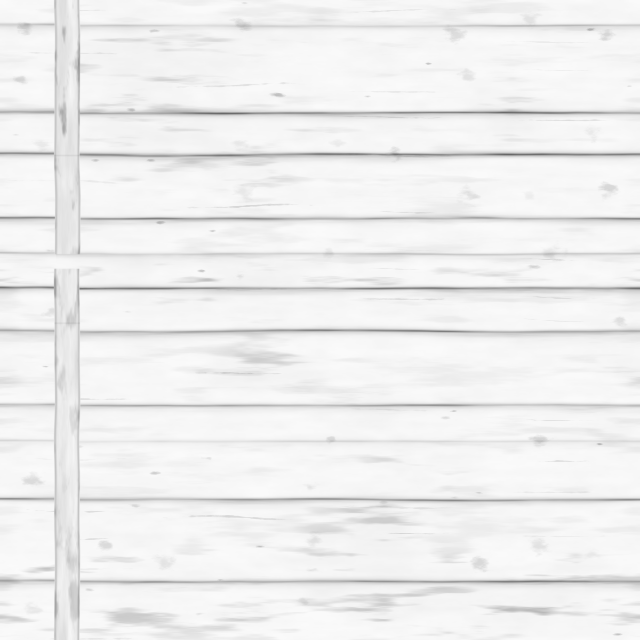
This texture is drawn by a WebGL 2 fragment shader. Its source:

```glsl
#version 300 es
precision highp float;

uniform vec2 u_resolution;
out vec4 outColor;

const float PAINT = 0.970;
const float POST_PAINT = 0.915;
const vec2 POST_SPAN = vec2(0.087, 0.123);
const vec2 POST_GAP = vec2(0.580, 0.603);

// Plank joints: height, darkness
const int SEAM_COUNT = 11;
const vec2 SEAMS[SEAM_COUNT] = vec2[](
    vec2(0.960, 0.42), vec2(0.823, 0.90), vec2(0.758, 1.00),
    vec2(0.659, 0.80), vec2(0.603, 0.36), vec2(0.549, 0.80),
    vec2(0.483, 0.82), vec2(0.367, 0.62), vec2(0.311, 0.20),
    vec2(0.219, 0.74), vec2(0.092, 0.76));

float hash(vec2 p) {
    return fract(sin(dot(p, vec2(127.1, 311.7))) * 43758.5453);
}

// Value noise that wraps after `cells` cells across the canvas
float noise(vec2 uv, vec2 cells, float seed) {
    vec2 p = uv * cells;
    vec2 i = floor(p);
    vec2 f = fract(p);
    f = f * f * (3.0 - 2.0 * f);
    vec2 a = mod(i, cells) + seed;
    vec2 b = mod(i + 1.0, cells) + seed;
    return mix(mix(hash(a), hash(vec2(b.x, a.y)), f.x),
               mix(hash(vec2(a.x, b.y)), hash(b), f.x), f.y);
}

float fbm(vec2 uv, vec2 cells, float seed) {
    float sum = 0.0;
    float weight = 0.5;
    for (int i = 0; i < 4; i++) {
        sum += weight * noise(uv, cells, seed + float(i) * 19.0);
        cells *= 2.0;
        weight *= 0.5;
    }
    return sum / 0.9375;
}

float band(float x, vec2 span, float soft) {
    return smoothstep(-soft, soft, x - span.x) * smoothstep(-soft, soft, span.y - x);
}

float bump(float x, float center, float width) {
    float d = (x - center) / width;
    return exp(-d * d);
}

// Worn dark core inside a fibrous shadow that leans up or down
float seam(vec2 uv, float height, float strength, float seed) {
    vec2 row = vec2(uv.x, 0.0);
    float wander = (fbm(row, vec2(4.0, 1.0), seed) - 0.5) * 0.005;
    float d = uv.y - height - wander;
    d -= round(d);
    float wear = smoothstep(0.3, 0.75, fbm(row, vec2(6.0, 1.0), seed + 40.0));
    float lean = noise(row, vec2(5.0, 1.0), seed + 60.0);
    float fibre = fbm(uv, vec2(10.0, 200.0), seed + 80.0);
    float core = bump(d, 0.0, 0.0017) * mix(0.10, 0.36, wear);
    float reach = d < 0.0 ? mix(0.004, 0.0085, lean) : mix(0.0045, 0.0022, lean);
    float shadow = exp(-pow(abs(d) / reach, 1.5));
    return strength * (core + shadow * mix(0.08, 0.36, fibre));
}

// One ragged oval per chosen grid cell, kept inside its cell
float flecks(vec2 uv, vec2 grid, vec2 size, float chance, float seed) {
    vec2 cell = floor(uv * grid);
    vec2 key = cell + seed;
    vec2 jitter = vec2(hash(key + 3.1), hash(key + 7.7));
    vec2 margin = min(size * grid * 1.5, vec2(0.5));
    vec2 center = (cell + mix(margin, 1.0 - margin, jitter)) / grid;
    vec2 d = (uv - center) / (size * mix(0.5, 1.0, hash(key + 11.3)));
    float ragged = fbm(uv, vec2(70.0, 130.0), seed) - 0.5;
    float shape = 1.0 - smoothstep(0.0, 1.3, length(d) + ragged * 2.2);
    return shape * step(hash(key), chance) * mix(0.3, 1.0, hash(key + 17.9));
}

float plankShade(vec2 uv) {
    float grain = fbm(uv, vec2(10.0, 80.0), 5.0) - 0.5;
    float mottle = fbm(uv, vec2(32.0, 60.0), 15.0) - 0.5;
    float cloud = fbm(uv, vec2(5.0, 12.0), 23.0);
    float streak = smoothstep(0.54, 0.80, fbm(uv, vec2(10.0, 64.0), 61.0));
    float worn = 0.04 + 0.10 * smoothstep(0.5, 0.75, cloud)
        + 0.17 * bump(uv.y, 0.112, 0.02) + 0.13 * bump(uv.y, 0.035, 0.025)
        + 0.10 * bump(uv.y, 0.565, 0.015);
    float shade = PAINT + grain * 0.025 + mottle * 0.025 - streak * worn;
    shade -= 0.018 * smoothstep(0.5, 0.8, cloud);

    // Knots, chips and hairline cracks
    shade -= 0.13 * flecks(uv, vec2(9.0, 11.0), vec2(0.016, 0.013), 0.35, 31.0);
    shade -= 0.22 * flecks(uv, vec2(11.0, 17.0), vec2(0.009, 0.003), 0.20, 47.0);
    float bend = (noise(uv, vec2(9.0, 4.0), 71.0) - 0.5) * 0.010;
    vec2 bent = vec2(uv.x, uv.y + bend);
    shade -= 0.13 * flecks(bent, vec2(4.0, 23.0), vec2(0.075, 0.0016), 0.40, 83.0);

    // Joints jump slightly at the post
    float side = step(uv.x, POST_SPAN.x);
    for (int i = 0; i < SEAM_COUNT; i++) {
        float seed = float(i) * 13.0 + 101.0;
        shade -= seam(uv, SEAMS[i].x + side * 0.0015, SEAMS[i].y, seed);
    }
    return shade;
}

float postShade(vec2 uv, float x) {
    float grain = fbm(uv, vec2(100.0, 14.0), 131.0);
    float stain = smoothstep(0.5, 0.8, fbm(uv, vec2(70.0, 20.0), 149.0));
    float age = mix(0.13, 0.27, smoothstep(0.45, 0.9, uv.y));
    float edge = bump(x, POST_SPAN.x, 0.0020) + bump(x, POST_SPAN.y, 0.0017);
    float joint = bump(uv.y, 0.757, 0.0015) + bump(uv.y, 0.495, 0.0015);
    return POST_PAINT + (grain - 0.5) * 0.15 - stain * age
        - edge * mix(0.04, 0.24, grain) - joint * 0.05;
}

void main() {
    vec2 uv = gl_FragCoord.xy / u_resolution;
    float x = uv.x + (noise(uv, vec2(1.0, 16.0), 7.0) - 0.5) * 0.002;
    float post = band(x, POST_SPAN + vec2(-0.002, 0.002), 0.0012)
        * (1.0 - band(uv.y, POST_GAP, 0.0015));
    float shade = mix(plankShade(uv), postShade(uv, x), post);
    outColor = vec4(vec3(clamp(shade, 0.35, 0.98)), 1.0);
}
```
